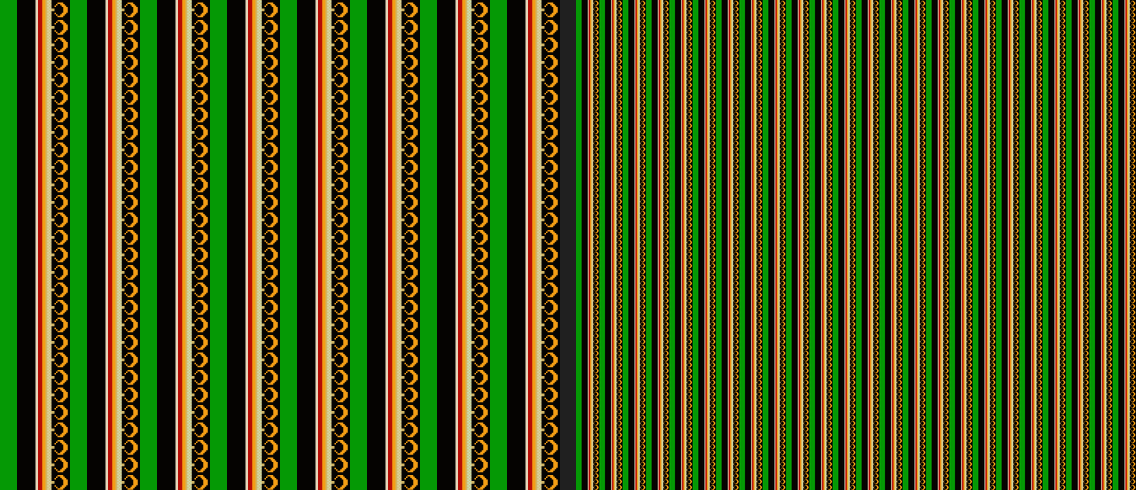
Left: one tile. Right: repeated 3 by 3.
Reproduce this pattern procedurally as a Shadertoy shader.

```glsl
// Vertical stripes in green, black, white, red and amber, each set with a chain of
// stepped rings: 8 sets across, 28 rings down. A stripe set is 64 units wide, a ring
// 16 high; the rings and the dithered band snap to 12 steps per ring.

const vec3 BLACK = vec3(0.02, 0.01, 0.005);
const vec3 GREEN = vec3(0.02, 0.60, 0.02);
const vec3 RED   = vec3(0.71, 0.05, 0.02);
const vec3 AMBER = vec3(0.96, 0.62, 0.08);
const vec3 BEIGE = vec3(0.82, 0.71, 0.39);
const vec3 CREAM = vec3(0.91, 0.85, 0.73);

float hash(float n) {
    n = fract(n * 0.1031 + 0.37);
    n *= n + 33.33;
    return fract(n * (n + n));
}

// Ring with a dark disc set to the left, so that the right side is a thick crescent.
// q is the centre of a step, measured from the middle of the ring.
vec3 ringColor(vec2 q) {
    float row = abs(q.y);
    bool disc = length(q) < 4.75;
    bool hole = length(vec2((q.x + 1.0) * 1.05, q.y)) < 3.6;
    bool gap = q.x < -4.0 && row > 1.0;
    bool tick = q.x < -4.0 && row < 1.0;
    if (tick) return BEIGE;
    return disc && !hole && !gap ? AMBER : BLACK;
}

// Fine checker of pale green and beige; each column has its own tint.
vec3 ditherColor(vec2 cell, float column) {
    float checker = mod(cell.x + cell.y, 2.0);
    vec3 pale = mix(vec3(0.78, 0.90, 0.76), vec3(0.86, 0.83, 0.64), hash(column));
    return mix(pale, BEIGE, 0.65 * checker);
}

vec3 pattern(vec2 uv) {
    float column = mod(floor(uv.x * 8.0), 8.0);
    float x = fract(uv.x * 8.0) * 64.0;
    float y = fract(uv.y * 28.0 + 0.0625) * 16.0;
    vec2 cell = floor(vec2(x - 47.2, y) * 0.75);

    // Bands from left to right
    if (x < 15.6) return GREEN;
    if (x < 32.5) return BLACK;
    if (x < 34.7) return CREAM;
    if (x < 38.6) return RED;
    if (x < 41.5) return AMBER;
    if (x < 43.1) return BEIGE;
    if (x < 47.2) return ditherColor(cell, column);
    return ringColor(cell + 0.5 - 6.0);
}

void mainImage(out vec4 fragColor, in vec2 fragCoord) {
    // Average 4 x 4 samples to smooth every edge
    vec3 sum = vec3(0.0);
    for (int j = 0; j < 4; j++) {
        for (int i = 0; i < 4; i++) {
            vec2 offset = (vec2(i, j) + 0.5) / 4.0 - 0.5;
            sum += pattern((fragCoord + offset) / iResolution.xy);
        }
    }
    fragColor = vec4(sum / 16.0, 1.0);
}
```
